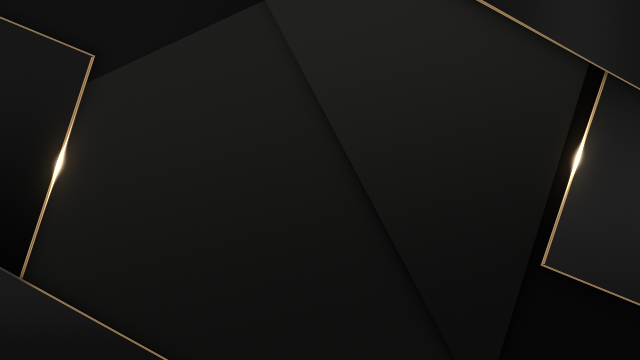
This background is drawn by a Shadertoy shader. Its source:

```glsl
// Black overlapping paper panels with soft shadows, thin gold rims and two glints.
// Each panel is an intersection of half planes, painted from back to front;
// coordinates run 0..16/9 across and 0..1 upwards.

const vec3 GOLD = vec3(0.80, 0.64, 0.43);

// Signed distance to the line a-b, positive on the left when going from a to b
float edge(vec2 p, vec2 a, vec2 b) {
    vec2 t = normalize(b - a);
    return dot(p - a, vec2(-t.y, t.x));
}

// Coverage of the area where d is negative
float cover(float d) {
    float aa = 0.7 / iResolution.y;
    return 1.0 - smoothstep(-aa, aa, d);
}

// Casts a shadow outside the panel, then fills its inside
void panel(inout vec3 col, float d, vec3 fill, float shade, float reach) {
    col *= 1.0 - shade * exp(-max(d, 0.0) / reach);
    col = mix(col, fill, cover(d));
}

// Gold band of the given width just inside an edge, with a darker middle
void rim(inout vec3 col, float d, float width, float strength) {
    float band = cover(d) * cover(-d - width);
    float groove = 1.0 - 0.3 * exp(-pow((d / width + 0.5) * 4.0, 2.0));
    col = mix(col, GOLD * groove, band * strength);
}

// Lens-shaped highlight stretched along a slanted rim, with a warm halo
vec3 glint(vec2 p, vec2 centre) {
    vec2 t = normalize(vec2(0.315, 0.95));
    vec2 q = vec2(dot(p - centre, t), dot(p - centre, vec2(t.y, -t.x)));
    float thickness = 0.0025 + 0.008 * exp(-pow(q.x / 0.04, 2.0));
    float core = exp(-pow(q.y / thickness, 2.0)) * exp(-pow(q.x / 0.10, 2.0));
    float halo = exp(-length(q * vec2(0.45, 1.0)) / 0.024);
    return vec3(1.0, 0.91, 0.76) * core + vec3(0.30, 0.22, 0.13) * halo;
}

float hash(vec2 p) {
    return fract(sin(dot(p, vec2(12.9898, 78.233))) * 43758.5453);
}

void mainImage(out vec4 fragColor, in vec2 fragCoord) {
    vec2 p = fragCoord / iResolution.xy * vec2(16.0 / 9.0, 1.0);
    vec3 warm = vec3(1.0, 0.99, 0.95);

    // Backdrop
    vec3 col = vec3(mix(0.068, 0.026, smoothstep(0.3, 1.4, p.x)));

    // Large left sheet
    float sheet = edge(p, vec2(0.264, 0.78), vec2(0.736, 1.0));
    sheet = max(sheet, p.x - 1.3);
    float sheetTone = mix(0.062, 0.118, smoothstep(-0.1, 0.9, p.y - 0.25 * (p.x - 0.4)));
    panel(col, sheet, sheetTone * warm, 0.1, 0.02);

    // Middle sheet, folded along the long diagonal
    float diagonal = edge(p, vec2(1.264, 0.0), vec2(0.736, 1.0));
    float rightSide = edge(p, vec2(1.634, 0.815), vec2(1.384, 0.0));
    float midTone = mix(0.052, 0.132, smoothstep(-0.05, 1.05, p.y - 0.25 * (p.x - 1.0)));
    float foldShade = mix(0.62, 0.25, smoothstep(0.3, 1.0, p.y));
    panel(col, max(diagonal, rightSide), midTone * warm, foldShade, 0.018);

    // Right panel
    float rightEdge = edge(p, vec2(1.502, 0.262), vec2(1.681, 0.801));
    float rightBase = edge(p, vec2(1.778, 0.150), vec2(1.502, 0.262));
    float rightPanel = max(rightEdge, rightBase);
    float rightTone = 0.065 + 0.06 * exp(-pow((p.y - 0.47) / 0.28, 2.0));
    panel(col, rightPanel, vec3(rightTone), 0.5, 0.025);
    rim(col, max(rightEdge, rightBase + 0.001), 0.0085 - 0.004 * step(rightEdge, rightBase), 0.92);
    col += glint(p, vec2(1.604, 0.560));

    // Top right panel
    float topRight = edge(p, vec2(1.778, 0.75), vec2(1.322, 1.0));
    float topTone = 0.072 + 0.045 * exp(-pow((p.x - 1.6) / 0.16, 2.0));
    panel(col, topRight, vec3(topTone), 0.5, 0.025);
    rim(col, topRight, mix(0.008, 0.0035, smoothstep(1.32, 1.7, p.x)), 0.9);

    // Left panel
    float leftTop = edge(p, vec2(0.0, 0.954), vec2(0.264, 0.845));
    float leftEdge = edge(p, vec2(0.264, 0.845), vec2(0.0625, 0.227));
    float leftPanel = max(leftTop, leftEdge);
    float leftTone = mix(0.015, 0.09, smoothstep(0.2, 0.85, p.y));
    panel(col, leftPanel, vec3(leftTone), 0.4, 0.02);
    rim(col, leftPanel, 0.0085 - 0.0045 * step(leftEdge, leftTop), 0.92);
    col += glint(p, vec2(0.165, 0.544));

    // Bottom left panel
    float bottomLeft = edge(p, vec2(0.0, 0.259), vec2(0.468, 0.0));
    float bottomTone = 0.06 + 0.04 * smoothstep(0.0, 0.2, p.y);
    panel(col, bottomLeft, vec3(bottomTone), 0.45, 0.02);
    rim(col, bottomLeft, 0.005, mix(0.25, 0.9, smoothstep(0.03, 0.12, p.x)));

    // Faint dither against banding
    col += (hash(fragCoord) - 0.5) / 255.0;
    fragColor = vec4(clamp(col, 0.0, 1.0), 1.0);
}
```
